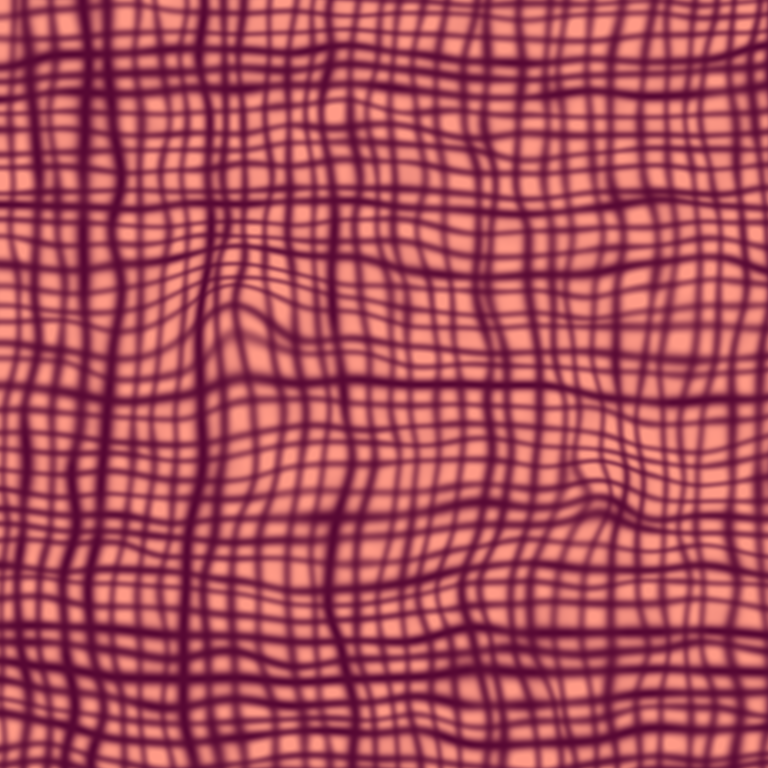
Give the GLSL for this texture, as a Shadertoy shader.

```glsl
const vec2 THREADS = vec2(33.0, 38.0);      // threads across and down
const vec3 DARK = vec3(0.345, 0.03, 0.20);  // thread colour
const vec3 LIGHT = vec3(1.0, 0.60, 0.525);  // gap colour
const vec2 WIDTH = vec2(0.19, 0.32);        // fine and bold thread, in cells
const vec2 STRENGTH = vec2(0.56, 1.0);      // opacity of fine and bold thread
const float JITTER = 0.34;                  // uneven spacing, in cells
const float WOBBLE = 0.45;                  // sway of single threads, in cells
const float SWAY_WIDE = 0.042;              // broad drift of the cloth
const float SWAY_FINE = 0.011;              // small ripples of the cloth
const vec2 SNAG_A = vec2(0.30, 0.60);
const vec2 PULL_A = vec2(-0.012, 0.052);
const float RADIUS_A = 0.085;
const vec2 SNAG_B = vec2(0.785, 0.355);
const vec2 PULL_B = vec2(0.022, 0.024);
const float RADIUS_B = 0.048;

float hash(vec2 p) {
    vec3 q = fract(p.xyx * 0.1031);
    q += dot(q, q.yzx + 33.33);
    return fract((q.x + q.y) * q.z);
}

float noise(vec2 p) {
    vec2 cell = floor(p);
    vec2 f = fract(p);
    f = f * f * (3.0 - 2.0 * f);
    return mix(mix(hash(cell), hash(cell + vec2(1, 0)), f.x),
               mix(hash(cell + vec2(0, 1)), hash(cell + vec2(1, 1)), f.x), f.y);
}

vec2 sway(vec2 p) {
    return vec2(noise(p + 11.0), noise(p + 47.0)) - 0.5;
}

vec2 snag(vec2 p, vec2 centre, vec2 pull, float radius) {
    vec2 d = (p - centre) / radius;
    return pull * exp(-dot(d, d));
}

// Light passing between parallel threads of uneven weight
float gaps(float across, float along, float seed) {
    float cell = floor(across);
    float light = 1.0;
    for (int i = -1; i <= 1; i++) {
        float id = cell + float(i);
        float row = id * 17.0 + seed;
        float offset = JITTER * (hash(vec2(id, seed)) - 0.5)
                     + WOBBLE * (noise(vec2(along * 13.0, row)) - 0.5);
        float weight = pow(hash(vec2(id, seed + 5.0)), 1.7);
        float wear = noise(vec2(along * 19.0, row + 7.0)) - 0.5;
        float bold = clamp(weight + 0.65 * wear, 0.0, 1.0);
        float d = (across - id - 0.5 - offset) / mix(WIDTH.x, WIDTH.y, bold);
        light *= 1.0 - mix(STRENGTH.x, STRENGTH.y, bold) * exp(-d * d);
    }
    return light;
}

void mainImage(out vec4 fragColor, in vec2 fragCoord) {
    vec2 uv = fragCoord / iResolution.xy;

    // Drifting cloth with two local snags
    vec2 p = uv + SWAY_WIDE * sway(uv * 4.5) + SWAY_FINE * sway(uv * 13.0 + 5.0);
    p -= snag(uv, SNAG_A, PULL_A, RADIUS_A);
    p -= snag(uv, SNAG_B, PULL_B, RADIUS_B);

    // Crossing threads
    vec2 grid = p * THREADS;
    float light = gaps(grid.x, p.y, 3.0) * gaps(grid.y, p.x, 71.0);

    // Soft blotches in the dye
    light *= 0.92 + 0.16 * noise(uv * 30.0);
    fragColor = vec4(mix(DARK, LIGHT, clamp(light, 0.0, 1.0)), 1.0);
}
```
